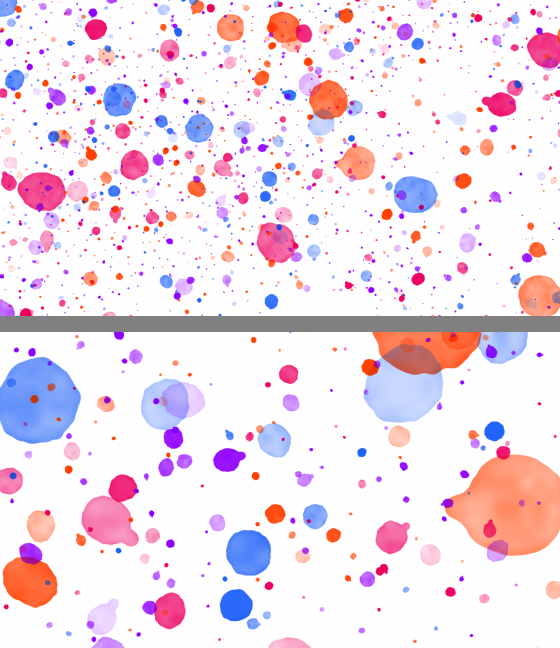
Top: the whole. Bottom: its middle third, enlarged.
Write a Shadertoy shader that draws this pattern.

```glsl
// Watercolour splatter: translucent round blots of four inks on white paper.
// Five jittered grids, from broad blots to fine specks, are painted in turn;
// each blot has a wobbly outline, a small bud and a mottled wash inside.

const vec3 PAPER  = vec3(1.0, 0.995, 1.0);
const vec3 ORANGE = vec3(1.0, 0.25, 0.0);
const vec3 PINK   = vec3(0.93, 0.0, 0.39);
const vec3 VIOLET = vec3(0.57, 0.0, 1.0);
const vec3 BLUE   = vec3(0.13, 0.39, 0.97);

// Integer hash: three random values in 0..1 for a cell and a seed.
vec3 hash3(vec2 cell, int seed) {
    uvec3 v = uvec3(ivec3(ivec2(cell), seed));
    v = v * 1664525u + 1013904223u;
    v.x += v.y * v.z; v.y += v.z * v.x; v.z += v.x * v.y;
    v ^= v >> 16u;
    v.x += v.y * v.z; v.y += v.z * v.x; v.z += v.x * v.y;
    return vec3(v >> 8u) / 16777216.0;
}

float valueNoise(vec2 p) {
    vec2 i = floor(p), f = fract(p);
    f = f * f * (3.0 - 2.0 * f);
    float low  = mix(hash3(i, 7).x, hash3(i + vec2(1, 0), 7).x, f.x);
    float high = mix(hash3(i + vec2(0, 1), 7).x, hash3(i + vec2(1, 1), 7).x, f.x);
    return mix(low, high, f.y);
}

float smoothMin(float a, float b, float k) {
    float h = max(k - abs(a - b), 0.0) / k;
    return min(a, b) - 0.25 * h * h * k;
}

// Violet takes its own share; the other inks divide the rest.
vec3 pickInk(float h, float violetShare) {
    if (h < violetShare) return VIOLET;
    float rest = (h - violetShare) / (1.0 - violetShare);
    return rest < 0.40 ? ORANGE : rest < 0.74 ? PINK : BLUE;
}

// Signed distance to a slightly stretched, wobbly disc with a bud on its rim.
float blotDistance(vec2 p, float radius, vec3 rnd) {
    float angle = 6.2832 * rnd.x;
    vec2 axis = vec2(cos(angle), sin(angle));
    vec2 q = vec2(dot(p, axis), dot(p, vec2(-axis.y, axis.x)));
    q *= vec2(1.0 - 0.12 * rnd.y, 1.0 + 0.08 * rnd.y);
    vec2 dir = q / max(length(q), 1e-5);
    float wobble = 0.16 * (valueNoise(dir * 1.6 + rnd.yz * 90.0) - 0.5)
                 + 0.07 * (valueNoise(dir * 5.0 + rnd.zx * 90.0) - 0.5);
    float disc = length(q) - radius * (1.0 + wobble);
    if (rnd.z < 0.72) return disc;
    float budRadius = radius * mix(0.18, 0.42, rnd.y);
    float bud = length(q - vec2(radius * 1.12, 0.0)) - budRadius;
    return smoothMin(disc, bud, radius * 0.22);
}

// Paints one grid of blots over the page.
// radii and strength are ranges; clustering gathers blots into loose clouds.
vec3 splatter(vec3 page, vec2 uv, float cellSize, vec2 radii, vec2 strength,
              float density, float clustering, float violetShare, int seed) {
    vec2 home = floor(uv / cellSize);
    float edge = 0.8 / iResolution.y;
    for (int y = -1; y <= 1; y++)
    for (int x = -1; x <= 1; x++) {
        vec2 cell = home + vec2(x, y);
        vec3 place = hash3(cell, seed);
        vec3 look  = hash3(cell, seed + 1);
        vec3 form  = hash3(cell, seed + 2);
        vec2 center = (cell + place.xy) * cellSize;
        float cloud = smoothstep(0.2, 0.8, valueNoise(center * 3.2 + 11.0));
        if (place.z > density * mix(1.0, 2.0 * cloud, clustering)) continue;

        float radius = mix(radii.x, radii.y, look.x * look.x);
        vec2 p = uv - center;
        if (length(p) > radius * 1.8 + edge) continue;
        float d = blotDistance(p, radius, form);
        float cover = 1.0 - smoothstep(-edge, edge, d);

        // Wash: uneven pigment and a darker rim, both fading in dense ink.
        float load = clamp(mix(strength.x, strength.y, look.y), 0.0, 1.0);
        float mottle = 0.65 * valueNoise(p / radius * 1.7 + form.xy * 70.0)
                     + 0.35 * valueNoise(uv * 75.0);
        float rim = smoothstep(-0.22 * radius, 0.0, d);
        float wash = load * mix(0.55 + 0.85 * mottle + 0.2 * rim, 1.0, load * load);
        vec3 ink = pickInk(look.z, violetShare) * mix(vec3(1.0), page, 0.4);
        page = mix(page, ink, cover * clamp(wash, 0.0, 1.0));
    }
    return page;
}

void mainImage(out vec4 fragColor, in vec2 fragCoord) {
    vec2 uv = fragCoord / iResolution.y;
    vec3 page = PAPER;
    // Broad blots, middle blots, drops, droplets, specks.
    page = splatter(page, uv, 0.25, vec2(0.043, 0.068), vec2(0.50, 0.78), 0.36, 0.0, 0.08, 10);
    page = splatter(page, uv, 0.16, vec2(0.024, 0.042), vec2(0.25, 0.95), 0.44, 0.2, 0.20, 20);
    page = splatter(page, uv, 0.09, vec2(0.011, 0.023), vec2(0.08, 1.10), 0.54, 0.3, 0.26, 30);
    page = splatter(page, uv, 0.055, vec2(0.004, 0.011), vec2(0.20, 1.25), 0.50, 0.5, 0.36, 40);
    page = splatter(page, uv, 0.035, vec2(0.0014, 0.0045), vec2(0.40, 1.40), 0.42, 0.9, 0.45, 50);
    fragColor = vec4(page, 1.0);
}
```
